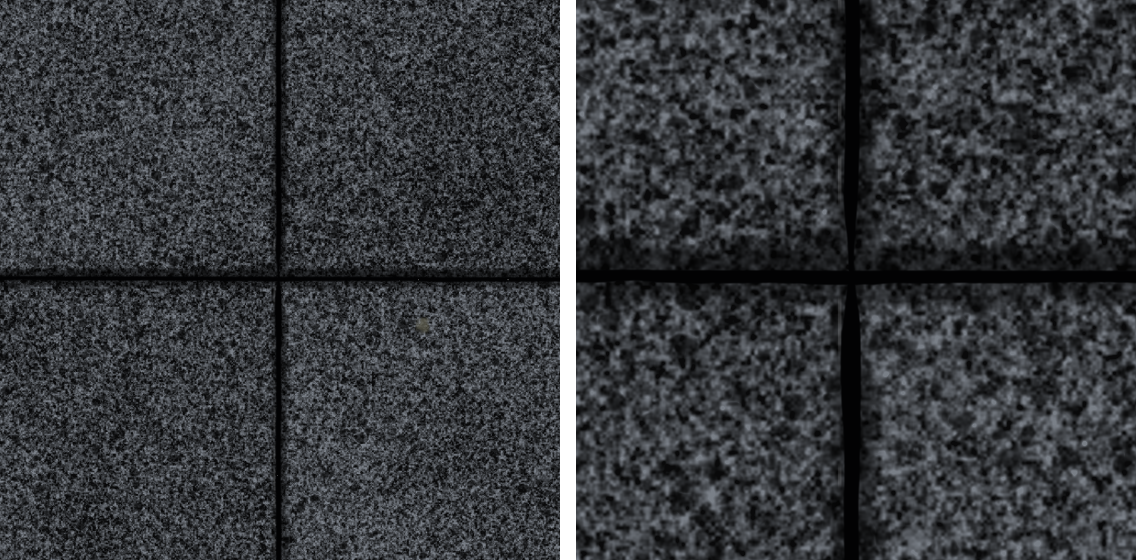
Left, the full canvas; right, a detail of the centre.
A WebGL 1 fragment shader for this texture:

```glsl
precision highp float;
// Four dark speckled basalt slabs meeting at a worn, black cross-shaped joint.
uniform vec2 u_resolution;

const vec2  JOINT_CENTRE = vec2(0.4975, 0.502);
const float JOINT_HALF_WIDTH = 0.0042;
const float JOINT_WOBBLE = 0.0028;
const float BEVEL_ABOVE = 0.021;
const float BEVEL_BELOW = 0.017;
const float BEVEL_LEFT = 0.013;
const float BEVEL_RIGHT = 0.017;
const float STONE_TONE = 0.247;
const float TILE_VARIATION = 0.012;
const float MOTTLE = 0.12;
const float GRAIN = 0.33;
const vec3  STONE_TINT = vec3(0.955, 1.0, 1.065);
const vec3  JOINT_COLOR = vec3(0.008, 0.009, 0.013);
const vec3  STAIN_COLOR = vec3(0.37, 0.36, 0.29);
const vec3  FLECK_COLOR = vec3(0.43, 0.45, 0.48);
const vec2  STAIN_POS = vec2(0.756, 0.419);
const vec2  CHIP_POS = vec2(0.014, -0.033); // relative to the joint centre

float hash(vec2 p) {
  vec3 q = fract(vec3(p.xyx) * 0.1031);
  q += dot(q, q.yzx + 33.33);
  return fract((q.x + q.y) * q.z);
}

float noise(vec2 p) {
  vec2 i = floor(p), f = fract(p);
  f = f * f * (3.0 - 2.0 * f);
  return mix(mix(hash(i), hash(i + vec2(1.0, 0.0)), f.x),
             mix(hash(i + vec2(0.0, 1.0)), hash(i + 1.0), f.x), f.y);
}

float fbm(vec2 p) {
  float sum = 0.0, amp = 0.5;
  for (int i = 0; i < 4; i++) {
    sum += amp * noise(p);
    p = p * 2.03 + 7.7;
    amp *= 0.5;
  }
  return sum;
}

// Coverage of randomly placed round spots, one candidate per cell.
float spots(vec2 p, float density, float minRadius, float maxRadius, float soft) {
  vec2 cell = floor(p);
  float cover = 0.0;
  for (int y = -1; y <= 1; y++) {
    for (int x = -1; x <= 1; x++) {
      vec2 c = cell + vec2(float(x), float(y));
      vec2 centre = c + vec2(hash(c + 3.1), hash(c + 51.7));
      float size = hash(c + 97.3);
      float radius = mix(minRadius, maxRadius, size * size);
      float present = step(hash(c + 23.9), density);
      float spot = 1.0 - smoothstep(radius - soft, radius + soft, length(p - centre));
      cover = max(cover, present * spot);
    }
  }
  return cover;
}

// Darkening that fades from a joint; each side has its own width.
float bevel(float d, float negWidth, float posWidth, float ragged) {
  float w = (d < 0.0 ? negWidth : posWidth) * (0.8 + 0.4 * ragged);
  return 1.0 - smoothstep(0.55 * w, 1.2 * w, abs(d));
}

void main() {
  vec2 uv = gl_FragCoord.xy / u_resolution;
  float aa = 1.0 / min(u_resolution.x, u_resolution.y);
  vec2 p = uv - JOINT_CENTRE;
  vec2 side = vec2(p.x < 0.0 ? -1.0 : 1.0, p.y < 0.0 ? -1.0 : 1.0);
  vec2 s = uv + 5.0 + side * 1.37; // separate stone pattern per slab

  // Slab tone, cloudy mottling and fine mineral grain
  float tone = STONE_TONE - TILE_VARIATION * side.x * side.y;
  tone += MOTTLE * (fbm(s * 5.0) - 0.47);
  tone += GRAIN * (noise(s * 335.0) - 0.5);
  tone += GRAIN * 0.85 * (noise(s * 187.0 + 31.0) - 0.5);
  tone += GRAIN * 0.5 * (noise(s * 510.0 + 77.0) - 0.5);

  // Dark pores in two sizes, and sparse pale crystals
  vec2 warp = 0.006 * vec2(noise(s * 150.0), noise(s * 150.0 + 40.0));
  float pores = 0.55 * spots((s + warp) * 62.0, 0.6, 0.12, 0.36, 0.12);
  pores = max(pores, 0.6 * spots((s + warp) * 25.0 + 9.0, 0.35, 0.08, 0.24, 0.07));
  tone *= 1.0 - pores;
  tone += 0.16 * spots(s * 95.0 + 13.0, 0.12, 0.08, 0.2, 0.1);
  vec3 color = STONE_TINT * clamp(tone, 0.035, 0.5);

  // Tan stain and rare whitish flecks
  vec2 stain = (uv - STAIN_POS + warp - 0.003) * vec2(1.0, 0.85);
  color = mix(color, STAIN_COLOR, 0.65 * (1.0 - smoothstep(0.006, 0.015, length(stain))));
  color = mix(color, FLECK_COLOR, 0.6 * spots((s + warp) * 14.0, 0.03, 0.05, 0.09, 0.04));

  // Shaded slab edges, with a crumbled chip beside the crossing
  float ragged = noise(s * 70.0);
  float shadeX = 0.5 * bevel(p.x, BEVEL_LEFT, BEVEL_RIGHT, ragged);
  float shadeY = (p.y > 0.0 ? 0.58 : 0.45) * bevel(p.y, BEVEL_BELOW, BEVEL_ABOVE, ragged);
  float chip = 1.0 - smoothstep(0.4, 1.3, length((p - CHIP_POS + warp) / vec2(0.011, 0.021)));
  color *= 1.0 - max(shadeX, shadeY) * (1.0 - 0.9 * chip);

  // Broken pale arris left of the upright joint
  float arris = 1.0 - smoothstep(0.0006, 0.0006 + 1.5 * aa, abs(p.x + 0.0072));
  color += 0.13 * arris * smoothstep(0.45, 0.8, noise(vec2(3.0, uv.y * 60.0)));

  // Joint gaps: wavering, with the upright one pinched at the crossing
  vec2 wave = vec2(fbm(vec2(uv.y * 22.0, 4.0)), fbm(vec2(uv.x * 22.0, 19.0))) - 0.47;
  float pinch = mix(0.35, 1.0, smoothstep(0.0, 0.045, abs(p.y - 0.008)));
  float swell = 1.0 + 0.4 * exp(-pow((p.y + 0.055) / 0.04, 2.0));
  vec2 halfWidth = JOINT_HALF_WIDTH * vec2(pinch * swell, 0.85 + 0.5 * wave.y);
  vec2 gap = abs(p + vec2(0.0, 0.002 * p.x) + JOINT_WOBBLE * wave) - halfWidth;
  float joint = 1.0 - smoothstep(-aa, 1.5 * aa, min(gap.x, gap.y));
  float grit = spots(uv * 80.0, 0.06, 0.05, 0.12, 0.05);
  color = mix(color, JOINT_COLOR + 0.25 * grit, joint);

  gl_FragColor = vec4(color, 1.0);
}
```
